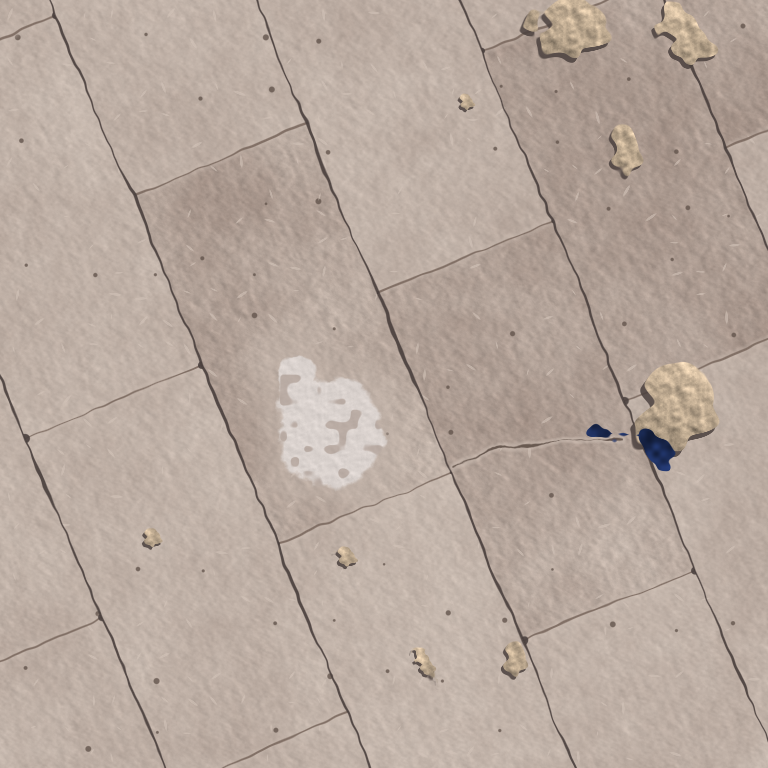
Give the GLSL for this texture, as a WebGL 1 fragment shader.

```glsl
precision highp float;
uniform vec2 u_resolution;

#define SLAB vec2(0.2464, 0.492)
#define TILT 0.394
#define ORIGIN vec2(0.060, 0.302)
#define STAGGER 0.485
#define LIGHT_STONE vec3(0.775, 0.72, 0.68)
#define DARK_STONE vec3(0.64, 0.57, 0.53)
#define JOINT vec3(0.29, 0.25, 0.24)
#define SEAM vec3(0.48, 0.41, 0.37)
#define PLASTER vec3(0.86, 0.83, 0.815)
#define RUBBLE vec3(0.75, 0.67, 0.57)
#define SCRAP vec3(0.10, 0.16, 0.32)
#define SUN vec2(0.6, -0.8)

float hash(vec2 p) {
  return fract(sin(dot(p, vec2(127.1, 311.7))) * 43758.545);
}

float noise(vec2 p) {
  vec2 i = floor(p), f = fract(p);
  f = f * f * (3.0 - 2.0 * f);
  return mix(mix(hash(i), hash(i + vec2(1, 0)), f.x),
             mix(hash(i + vec2(0, 1)), hash(i + 1.0), f.x), f.y);
}

float fbm(vec2 p) {
  float sum = 0.0, amp = 0.5;
  for (int i = 0; i < 5; i++) {
    sum += amp * noise(p);
    p = p * 2.03 + 17.3;
    amp *= 0.5;
  }
  return sum / 0.97;
}

mat2 turn(float a) {
  return mat2(cos(a), sin(a), -sin(a), cos(a));
}

// Slope of a bumpy surface towards the sun
float relief(vec2 p) {
  return fbm(p) - fbm(p + 0.45 * SUN);
}

float segment(vec2 p, vec2 a, vec2 b) {
  vec2 d = b - a;
  return length(p - a - d * clamp(dot(p - a, d) / dot(d, d), 0.0, 1.0));
}

// Antialiased coverage of a signed distance
float cover(float d) {
  float px = 0.8 / u_resolution.y;
  return 1.0 - smoothstep(-px, px, d);
}

float lump(vec2 p, vec2 radii, float angle) {
  float rough = 0.9 * (noise(p / radii.y * 1.6 + 31.0) - 0.5);
  return (length(turn(-angle) * p / radii) - 1.0 + rough) * min(radii.x, radii.y);
}

// Loose stone with its shadow cast away from the sun
vec3 stone(vec3 base, vec2 p, vec2 radii, float angle) {
  float size = min(radii.x, radii.y);
  float shadow = lump(p + SUN * (0.003 + 0.14 * size), radii, angle);
  base = mix(base, JOINT, 0.85 * cover(shadow));
  vec3 body = RUBBLE * (1.0 + 0.8 * relief(p * 75.0 + 9.0) + 0.12 * dot(p / radii, SUN));
  return mix(base, body, cover(lump(p, radii, angle)));
}

void main() {
  vec2 q = gl_FragCoord.xy / u_resolution.y;
  q.y = 1.0 - q.y;

  // Staggered slabs with slightly wavering edges
  vec2 r = turn(TILT) * q - ORIGIN;
  r += 0.006 * (vec2(noise(r.yx * 13.0), noise(r * 11.0 + 40.0)) - 0.5);
  r += 0.003 * (vec2(noise(r * 75.0), noise(r * 65.0 + 20.0)) - 0.5);
  float column = floor(r.x / SLAB.x);
  r.y -= mod(column, 2.0) * STAGGER * SLAB.y;
  float row = floor(r.y / SLAB.y);
  vec2 inside = r - vec2(column, row) * SLAB;
  vec2 edge = min(inside, SLAB - inside);

  // Stone tone: worn slabs, blotches and fine grain
  float worn = step(-0.5, column) * step(abs(row), 0.5) * step(column, 2.5);
  worn = max(worn, step(2.5, column) * step(row, -0.5));
  float blotch = fbm(q * 7.0 + 3.0 * column) - 0.5;
  float tone = 0.20 + 0.38 * worn + (0.55 + 0.6 * worn) * blotch;
  tone += 0.10 * (hash(vec2(column, row)) - 0.5) + 0.35 * (fbm(q * 38.0) - 0.5);
  vec3 color = mix(LIGHT_STONE, DARK_STONE, clamp(tone, 0.0, 1.0));
  color *= 1.0 + (0.16 + 0.10 * worn) * relief(turn(-0.6) * q * vec2(75.0, 110.0));
  color += 0.03 * (noise(q * 300.0) - 0.5);

  // Scattered pits and pale flecks
  for (int i = 0; i < 2; i++) {
    float pale = float(i);
    vec2 grid = q * mix(13.0, 30.0, pale), id = floor(grid) + 50.0 * pale;
    vec2 p = fract(grid) - 0.3 - 0.4 * vec2(hash(id), hash(id + 7.0));
    p = turn(6.28 * hash(id + 3.0)) * p / mix(13.0, 30.0, pale);
    float size = 0.0015 + 0.0025 * hash(id + 5.0);
    float d = length(p * mix(vec2(1.0), vec2(0.5, 2.2), pale)) - size;
    float seen = step(0.68, hash(id + 11.0)) * cover(d);
    color = mix(color, mix(SEAM * 0.8, LIGHT_STONE * 1.06, pale), seen * mix(0.8, 0.6, pale));
  }

  // Plaster stain: round body with a short neck
  float body = length((q - vec2(0.431, 0.565)) * vec2(1.05, 0.95)) - 0.069;
  float neck = segment(q, vec2(0.386, 0.485), vec2(0.385, 0.545)) - 0.021;
  float stain = min(body, neck) + 0.024 * (fbm(q * 40.0) - 0.5);
  color = mix(color, LIGHT_STONE, 0.35 * (1.0 - smoothstep(0.0, 0.06, stain)));
  vec3 plaster = PLASTER * (1.0 + 0.16 * relief(q * 110.0));
  plaster = mix(plaster, DARK_STONE, 0.6 * smoothstep(0.70, 0.82, noise(q * 65.0)));
  color = mix(color, plaster, 0.95 * (1.0 - smoothstep(-0.003, 0.003, stain)));

  // Fine cross seams, dark long joints and chipped corners
  float wear = noise(r * 17.0 + 5.0);
  color = mix(color, LIGHT_STONE * 1.04, 0.3 * (1.0 - smoothstep(0.002, 0.008, edge.y)));
  color = mix(color, SEAM, 0.9 * cover(edge.y - mix(0.0005, 0.0017, wear)));
  color = mix(color, JOINT, 0.92 * cover(edge.x - mix(0.0007, 0.0032, wear * wear)));
  float chip = 0.009 * hash(vec2(column, floor(r.y / SLAB.y + 0.5)));
  color = mix(color, JOINT, 0.9 * cover(length(edge) - chip));

  // Crack across one slab
  vec2 bent = q + vec2(0.0, 0.016 * (fbm(q * 22.0) - 0.5));
  float crack = min(segment(bent, vec2(0.59, 0.606), vec2(0.65, 0.583)),
                    segment(bent, vec2(0.65, 0.583), vec2(0.81, 0.569)));
  color = mix(color, LIGHT_STONE * 1.05, 0.5 * (1.0 - smoothstep(0.002, 0.007, crack)));
  color = mix(color, SEAM * 0.85, cover(crack - 0.0022 * noise(q * 45.0)));

  // Loose rubble and pebbles
  color = stone(color, q - vec2(0.885, 0.525), vec2(0.060, 0.045), -0.6);
  color = stone(color, q - vec2(0.750, 0.033), vec2(0.052, 0.032), -0.2);
  color = stone(color, q - vec2(0.898, 0.050), vec2(0.044, 0.023), 0.8);
  color = stone(color, q - vec2(0.816, 0.193), vec2(0.017, 0.028), -0.2);
  color = stone(color, q - vec2(0.672, 0.856), vec2(0.014, 0.019), 0.1);
  color = stone(color, q - vec2(0.452, 0.724), vec2(0.013, 0.010), 0.5);
  color = stone(color, q - vec2(0.555, 0.865), vec2(0.024, 0.008), 1.0);
  color = stone(color, q - vec2(0.199, 0.699), vec2(0.012, 0.010), 0.0);
  color = stone(color, q - vec2(0.608, 0.132), vec2(0.010, 0.008), 0.6);

  // Crumpled blue scrap
  float scrap = min(segment(q, vec2(0.775, 0.563), vec2(0.835, 0.567)) - 0.005,
                    segment(q, vec2(0.840, 0.567), vec2(0.864, 0.598)) - 0.012);
  scrap += 0.014 * (noise(q * 85.0) - 0.5);
  color = mix(color, SCRAP * (0.6 + 0.9 * noise(q * 110.0)), cover(scrap));

  gl_FragColor = vec4(color, 1.0);
}
```
